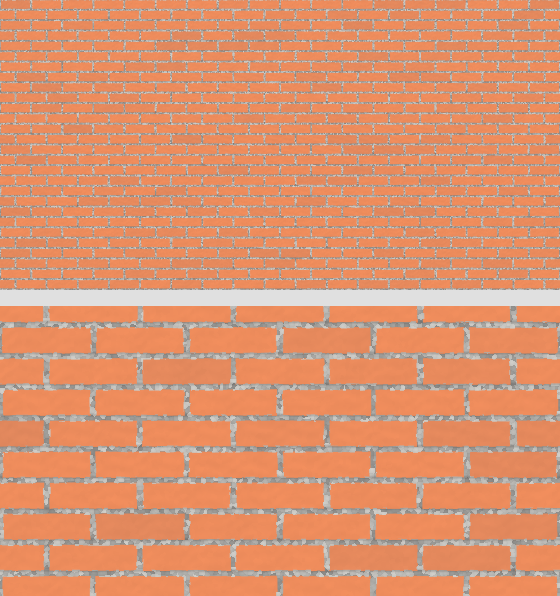
Top: the whole. Bottom: its middle third, enlarged.
This texture is drawn by a Shadertoy shader. Its source:

```glsl
// Running-bond wall of smooth orange bricks with speckled grey mortar.
#define BRICKS 18.0        // bricks across
#define ROWS 28.0          // courses up, even so that the bond wraps
#define BRICK_RATIO 3.0    // brick length in course heights
#define JOINT 0.19         // mortar width in course heights
#define ROW_SHIFT 0.06     // height of the lowest joint
#define GRAINS 7.0         // mortar grains per course height
#define RAGGED 0.05        // roughness of the brick edges
#define BRICK_COLOR vec3(0.935, 0.55, 0.36)
#define DARK_COLOR vec3(0.865, 0.525, 0.365)
#define MORTAR_COLOR vec3(0.655, 0.65, 0.635)

const float TAU = 6.2831853;

float hash(vec2 cell) {
    vec3 h = fract(cell.xyx * 0.1031);
    h += dot(h, h.yzx + 33.33);
    return fract((h.x + h.y) * h.z);
}

// Wrapping cellular noise: x = distance to the nearest grain, y = its tone.
vec2 cellular(vec2 p, vec2 period) {
    vec2 base = floor(p), nearest = vec2(9.0, 0.0);
    for (int j = -1; j <= 1; j++)
    for (int i = -1; i <= 1; i++) {
        vec2 cell = base + vec2(i, j);
        vec2 id = mod(cell, period);
        vec2 seed = cell + vec2(hash(id + 3.0), hash(id + 41.0));
        float d = distance(p, seed);
        if (d < nearest.x) nearest = vec2(d, hash(id + 87.0));
    }
    return nearest;
}

// Soft mottling from layered sines with whole numbers of waves.
float mottling(vec2 uv) {
    float a = sin(TAU * (31.0 * uv.x + 17.0 * uv.y) + 2.0 * sin(TAU * 23.0 * uv.y));
    float b = sin(TAU * (67.0 * uv.y - 43.0 * uv.x) + 2.0 * sin(TAU * 37.0 * uv.x));
    return 0.5 * (a + b);
}

float boxDistance(vec2 p, vec2 halfSize) {
    vec2 d = abs(p) - halfSize;
    return length(max(d, 0.0)) + min(max(d.x, d.y), 0.0);
}

void mainImage(out vec4 fragColor, in vec2 fragCoord) {
    vec2 uv = fragCoord / iResolution.xy;
    vec2 wallSize = vec2(BRICKS * BRICK_RATIO, ROWS);
    float pixel = ROWS / iResolution.y;

    // Brick layout: even courses move by half a brick
    float y = uv.y * ROWS - ROW_SHIFT;
    float row = mod(floor(y), ROWS);
    float x = uv.x * BRICKS + 0.5 * (1.0 - mod(row, 2.0));
    vec2 brickId = vec2(mod(floor(x), BRICKS), row);
    vec2 local = (fract(vec2(x, y)) - 0.5) * vec2(BRICK_RATIO, 1.0);

    // Brick outline, slightly uneven in length and along the edge
    vec2 grain = cellular(uv * wallSize * GRAINS, wallSize * GRAINS);
    vec2 halfSize = 0.5 * (vec2(BRICK_RATIO, 1.0) - JOINT);
    halfSize.x -= 0.04 * (hash(brickId + 11.0) - 0.5);
    float edge = boxDistance(local, halfSize) + RAGGED * (grain.y - 0.5);
    float brickMask = 1.0 - smoothstep(-0.6 * pixel, 0.6 * pixel, edge);

    // Fired clay: most bricks alike, a few darker
    float tone = hash(brickId + 29.0);
    vec3 brick = mix(BRICK_COLOR, DARK_COLOR, 0.75 * pow(tone, 4.0));
    brick *= 1.0 + 0.012 * mottling(uv) + 0.015 * (grain.y - 0.5);

    // Mortar: light and dark grains, shaded under each brick
    vec3 mortar = MORTAR_COLOR * (1.06 + 0.4 * (grain.y - 0.5) - 0.08 * grain.x);
    float underside = 1.0 - smoothstep(0.0, 0.09, abs(local.y + halfSize.y));
    mortar *= 1.0 - 0.14 * underside;

    fragColor = vec4(mix(mortar, brick, brickMask), 1.0);
}
```
